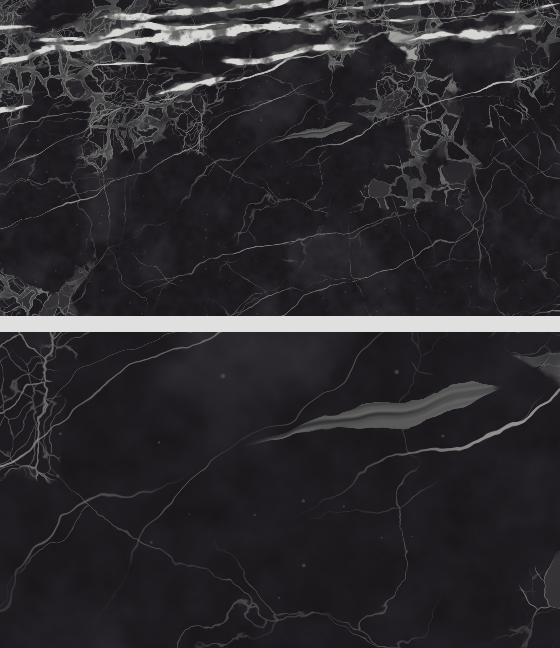
Top, the full canvas; bottom, a detail of the centre.
Reproduce this texture procedurally as a WebGL 2 fragment shader.

```glsl
#version 300 es
precision highp float;
uniform vec2 u_resolution;
out vec4 fragColor;

vec2 hash2(vec2 p) {
  vec3 q = fract(p.xyx * vec3(0.1031, 0.1030, 0.0973));
  q += dot(q, q.yzx + 33.33);
  return fract((q.xx + q.yz) * q.zy);
}

float noise(vec2 p) {
  vec2 n = floor(p), f = p - n;
  f = f * f * (3.0 - 2.0 * f);
  return mix(mix(hash2(n).x, hash2(n + vec2(1, 0)).x, f.x),
             mix(hash2(n + vec2(0, 1)).x, hash2(n + 1.0).x, f.x), f.y);
}

float fbm(vec2 p) {
  float sum = 0.0, amp = 0.516;
  for (int i = 0; i < 5; i++, amp *= 0.5) {
    sum += amp * noise(p);
    p = mat2(1.6, 1.2, -1.2, 1.6) * p + 7.3;
  }
  return sum;
}

// Voronoi: x = distance to the cell border, y = random value of the cell
vec2 cells(vec2 p) {
  vec2 n = floor(p), f = p - n, nearest = vec2(0), id = vec2(0);
  float best = 8.0, border = 8.0;
  for (int j = -1; j <= 1; j++) for (int i = -1; i <= 1; i++) {
    vec2 g = vec2(i, j), r = g + hash2(n + g) - f;
    if (dot(r, r) < best) { best = dot(r, r); nearest = r; id = n + g; }
  }
  for (int j = -2; j <= 2; j++) for (int i = -2; i <= 2; i++) {
    vec2 g = vec2(i, j), r = g + hash2(n + g) - f, gap = r - nearest;
    if (dot(gap, gap) > 1e-5) border = min(border, dot(0.5 * (nearest + r), normalize(gap)));
  }
  return vec2(border, hash2(id + 71.0).y);
}

float stroke(float d, float width) {
  float soft = 0.75 / u_resolution.y;
  return 1.0 - smoothstep(max(width - soft, 0.0), width + soft, d);
}

void main() {
  vec2 p = gl_FragCoord.xy / u_resolution.y;
  vec2 warp = vec2(fbm(p * 4.0), fbm(p * 4.0 + 17.0)) - 0.5;
  vec2 crumple = vec2(fbm(p * 17.0 + 3.0), fbm(p * 17.0 + 29.0)) - 0.5;
  vec2 q = p + 0.13 * warp + 0.06 * crumple;
  float broken = smoothstep(0.25, 0.7, noise(p * 15.0 + 50.0));

  // Dark ground with faint mottling
  float smoke = fbm(p * 6.0 + 31.0);
  float tone = 0.085 + 0.05 * fbm(p * 40.0) + 0.05 * smoothstep(0.5, 0.75, smoke);

  // Crushed zones along the borders of large blocks, laced with fine lines
  float centre = exp(-dot(p - vec2(0.7, 0.45), p - vec2(0.7, 0.45)) * 14.0);
  float crushed = smoothstep(0.42, 0.6, fbm(p * 2.3 + 5.0) + 0.12 * centre);
  float seam = cells(q * 2.7 + 3.0).x / 2.7;
  float reach = 0.13 * crushed * (0.4 + fbm(p * 8.0 + 70.0));
  float rubble = (1.0 - smoothstep(reach * 0.8, reach + 0.006, seam)) * smoothstep(0.0, 0.2, crushed);
  vec2 pebble = cells(q * 17.0);
  float gap = pebble.x / 17.0, grit = cells(q * 42.0 + 11.0).x / 42.0;
  float thick = 0.009 * smoothstep(0.35, 0.85, noise(p * 12.0));
  float fill = 0.11 + 0.09 * smoothstep(0.6, 1.0, pebble.y) + 0.06 * (smoke - 0.4);
  fill = mix(fill, 0.12 + 0.26 * fbm(p * 32.0), stroke(gap, thick));
  float gritty = smoothstep(0.42, 0.58, fbm(p * 8.0 + 43.0));
  fill = mix(fill, 0.38, 0.7 * gritty * stroke(grit, 0.0006));
  fill = mix(fill, 0.46, (0.3 + 0.6 * broken) * stroke(abs(gap - thick), 0.0009));
  fill = mix(fill, 0.62, step(0.985, pebble.y) * smoothstep(0.004, 0.009, gap));
  tone = mix(tone, fill, rubble);

  // Spidery cracks outside the crushed zones
  float web = cells(q * 6.0 + 37.0).x / 6.0;
  float webbed = smoothstep(0.46, 0.6, fbm(p * 3.5 + 80.0));
  tone = mix(tone, 0.34, 0.7 * broken * webbed * stroke(web, 0.0007));
  tone = mix(tone, 0.36, 0.7 * broken * stroke(seam, 0.0008));

  // Streaked slate shard
  vec2 s = mat2(0.97, -0.24, 0.24, 0.97) * (p - vec2(0.98, 0.575));
  float wedge = smoothstep(-0.16, 0.06, s.x) * (1.0 - smoothstep(0.09, 0.15, s.x));
  float lens = abs(s.y + 0.06 * warp.x) - 0.034 * wedge * fbm(p * 16.0);
  float grain = 0.2 + 0.2 * noise(vec2(s.x * 9.0, s.y * 260.0 + 20.0 * warp.x));
  tone = mix(tone, grain, smoothstep(0.0, 0.2, wedge) * stroke(lens, 0.0));

  // Hairline cracks in all directions
  for (int i = 0; i < 14; i++) {
    vec2 r = hash2(vec2(i, 3)), v = p - hash2(vec2(i, 29)) * vec2(1.78, 1.0);
    vec2 dir = vec2(cos(0.2 + 2.2 * r.x), sin(0.2 + 2.2 * r.x));
    float across = dot(v, vec2(-dir.y, dir.x)) + 0.13 * (fbm(p * 6.0 + float(i) * 8.0) - 0.5);
    float fade = 1.0 - smoothstep(0.05, 0.15 + 0.25 * r.y, abs(dot(v, dir)));
    tone = mix(tone, 0.42, (0.2 + 0.6 * broken) * fade * stroke(abs(across), 0.0007));
  }

  // Long pale veins rising to the right, each with a faint companion
  for (int i = 0; i < 8; i++) {
    float k = float(i), flow = noise(p * 9.0 + k * 5.0);
    vec2 r = hash2(vec2(k, 7)), t = hash2(vec2(k, 19));
    float bend = 0.15 * (fbm(p * 2.0 + k * 9.0) - 0.5) + 0.05 * (fbm(p * 11.0 + k) - 0.5);
    float d = p.y + 0.5 - 0.15 * k - 0.06 * r.y - (0.2 + 0.25 * r.x) * p.x - bend;
    float span = smoothstep(0.0, 0.25, 0.4 + 0.4 * t.x - abs(p.x - 1.78 * t.y));
    float twin = abs(d + 0.16 * (fbm(p * 5.0 + k * 4.0) - 0.45));
    tone = mix(tone, 0.38, 0.7 * span * broken * stroke(twin, 0.0006));
    float vein = stroke(abs(d), span * (0.0005 + 0.0045 * t.x * flow * flow));
    tone = mix(tone, mix(0.42, 0.72, t.x * (0.4 + flow)), vein * span * (0.45 + 0.5 * flow));
  }

  // Feathered white band with side strands and wisps near the top
  float cloud = fbm(p * vec2(16.0, 30.0)) - 0.5;
  float wisp = abs(fbm(p * vec2(4.0, 11.0) + 90.0) - 0.5) * 0.1;
  float near = 1.0 - smoothstep(0.04, 0.17, abs(p.y - 0.83 - 0.09 * p.x));
  tone = mix(tone, 0.5, near * broken * 0.7 * stroke(wisp, 0.0005));
  for (int i = 0; i < 5; i++) {
    float k = float(i), main = i == 0 ? 1.0 : 0.0;
    float axis = 0.815 + 0.1 * p.x + 0.036 * k * (mod(k, 2.0) * 2.0 - 1.0)
               + 0.1 * (fbm(p * vec2(2.5, 4.0) + k * 13.0) - 0.5);
    float swell = smoothstep(0.35, 0.8, noise(vec2(p.x * 5.0 + k * 3.0, k * 5.0 + 2.0)));
    float bulge = exp(-pow((p.x - 0.62) / 0.32, 2.0));
    float heft = mix(0.0005 + 0.006 * swell, 0.002 + 0.008 * swell + 0.014 * bulge, main);
    float d = abs(p.y - axis) + (heft * 2.5 + 0.004) * cloud;
    float present = max(main, smoothstep(0.05, 0.5, swell));
    tone = mix(tone, 0.4, 0.6 * present * (1.0 - smoothstep(heft, heft * 1.7 + 0.006, d + 0.04 * crumple.x)));
    float white = 0.84 - 0.45 * smoothstep(0.47, 0.72, fbm(p * 27.0 + k));
    tone = mix(tone, white, present * stroke(d, heft));
  }

  // Scattered pale specks
  vec2 site = floor(p * 30.0), h = hash2(site + 90.0);
  float speck = length(p * 30.0 - site - 0.2 - 0.6 * hash2(site + 140.0)) / 30.0;
  tone = mix(tone, 0.34, 0.6 * step(0.9, h.x) * stroke(speck, 0.0005 + 0.002 * h.y * h.y));
  vec3 tint = mix(vec3(1.02, 0.95, 1.08), vec3(1.0, 1.0, 0.995), smoothstep(0.1, 0.32, tone));
  fragColor = vec4(clamp(tone * tint, 0.0, 1.0), 1.0);
}
```
